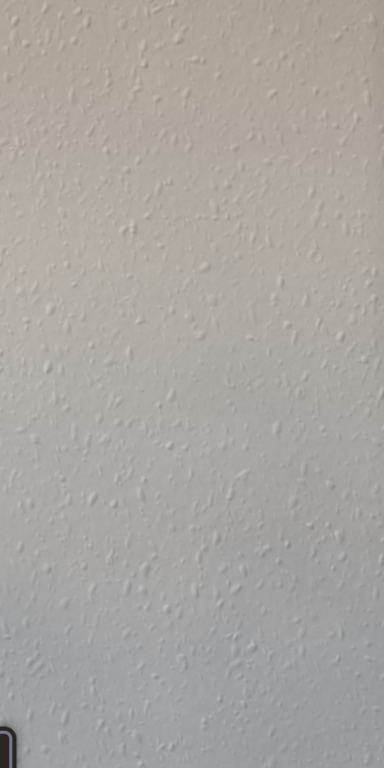
This texture is drawn by a WebGL 1 fragment shader. Its source:

```glsl
precision highp float;
// Painted woodchip wall: scattered, upright chips and a fine paint grain form
// a height field, shaded by its slope towards the light. A warm to cool
// vertical gradient colours it; a dark rounded frame peeks in at lower left.
uniform vec2 u_resolution;

#define CHIP_CELLS 25.0
#define SMALL_CELLS 43.0
#define CHIP_DENSITY 0.62
#define CHIP_LEAN 0.22
#define GRAIN_CELLS 64.0
#define GRAIN_HEIGHT 0.28
#define LIGHT_DIR vec2(-0.75, 0.66)
#define LIGHT_STEP 0.0042
#define RELIEF 0.085
#define MOTTLE 0.022

float hash(vec2 p) {
  vec3 q = fract(vec3(p.xyx) * 0.1031);
  q += dot(q, q.yzx + 33.33);
  return fract((q.x + q.y) * q.z);
}

float noise(vec2 p) {
  vec2 i = floor(p), f = fract(p);
  f = f * f * (3.0 - 2.0 * f);
  float low = mix(hash(i), hash(i + vec2(1.0, 0.0)), f.x);
  float high = mix(hash(i + vec2(0.0, 1.0)), hash(i + vec2(1.0)), f.x);
  return mix(low, high, f.y);
}

float fbm(vec2 p) {
  float sum = 0.0, weight = 0.5;
  for (int i = 0; i < 4; i++) {
    sum += weight * noise(p);
    p = mat2(0.8, 0.6, -0.6, 0.8) * p * 2.03 + 17.3;
    weight *= 0.5;
  }
  return sum;
}

// Height of randomly turned, soft-edged chips, at most one per cell
float chips(vec2 p, float seed) {
  vec2 cell = floor(p);
  float height = 0.0;
  for (int y = -1; y <= 1; y++) {
    for (int x = -1; x <= 1; x++) {
      vec2 id = cell + vec2(float(x), float(y));
      vec2 key = id + seed;
      float present = step(hash(key + 71.7), CHIP_DENSITY);
      vec2 centre = id + vec2(hash(key + 11.1), hash(key + 23.9));
      float spread = hash(key + 37.3) - hash(key + 53.1);
      float angle = CHIP_LEAN + 0.9 * spread;
      float c = cos(angle), s = sin(angle);
      vec2 d = p - centre;
      d = vec2(c * d.x - s * d.y, s * d.x + c * d.y);
      float size = hash(key + 91.5);
      vec2 radius = vec2(0.17 + 0.14 * size, 0.25 + 0.42 * hash(key + 43.7));
      float bump = 1.0 - smoothstep(0.15, 1.0, length(d / radius));
      height = max(height, present * bump * (0.25 + 0.75 * size * size));
    }
  }
  return height;
}

float wallHeight(vec2 p) {
  vec2 q = p + 0.009 * (vec2(noise(p * 48.0), noise(p * 48.0 + 31.0)) - 0.5);
  float large = chips(q * CHIP_CELLS, 5.0);
  float small = chips(q * SMALL_CELLS, 160.0);
  float grain = noise(p * GRAIN_CELLS * vec2(1.0, 0.75));
  return large + 0.5 * small + GRAIN_HEIGHT * grain;
}

// Wall tint by height, from cool grey at the bottom to warm beige at the top
vec3 wallTint(float t) {
  vec3 cool = vec3(0.615, 0.622, 0.632);
  vec3 neutral = vec3(0.657, 0.650, 0.643);
  vec3 pale = vec3(0.700, 0.677, 0.650);
  vec3 warm = vec3(0.682, 0.640, 0.597);
  vec3 tint = mix(cool, neutral, smoothstep(0.0, 0.42, t));
  tint = mix(tint, pale, smoothstep(0.32, 0.68, t));
  return mix(tint, warm, smoothstep(0.66, 1.0, t));
}

float roundedBox(vec2 p, vec2 halfSize, float radius) {
  vec2 d = abs(p) - halfSize + radius;
  return length(max(d, 0.0)) + min(max(d.x, d.y), 0.0) - radius;
}

void main() {
  vec2 p = gl_FragCoord.xy / u_resolution.x;
  vec2 uv = gl_FragCoord.xy / u_resolution;
  float pixel = 1.0 / u_resolution.x;

  // Broad stains and a slightly darker right side
  float stains = fbm(p * vec2(2.6, 3.4) + 4.0) - 0.47;
  vec3 color = wallTint(uv.y + 0.12 * stains);
  color += 2.0 * MOTTLE * stains - 0.022 * (uv.x - 0.45);
  color -= 0.03 * smoothstep(0.95, 1.0, uv.x) * uv.y;

  // Relief: the slope facing the light, stronger in some patches
  vec2 offset = LIGHT_DIR * LIGHT_STEP;
  float slope = wallHeight(p - offset) - wallHeight(p + offset);
  float patches = 0.7 + 0.6 * noise(p * 5.0 + 9.0);
  color += RELIEF * patches * clamp(slope, -1.0, 0.85);
  color += 0.016 * (noise(p * 150.0) - 0.5);

  // Dark frame corner with a thin bluish rim and a soft shadow
  float frame = roundedBox(p - vec2(-0.157, -0.092), vec2(0.2), 0.032);
  color *= 1.0 - 0.25 * exp(-max(frame, 0.0) * 90.0);
  vec3 body = mix(vec3(0.17, 0.15, 0.14), vec3(0.46, 0.48, 0.53),
                  1.0 - smoothstep(0.002, 0.006, abs(frame + 0.015)));
  color = mix(color, body, 1.0 - smoothstep(-pixel, pixel, frame));

  gl_FragColor = vec4(color, 1.0);
}
```
